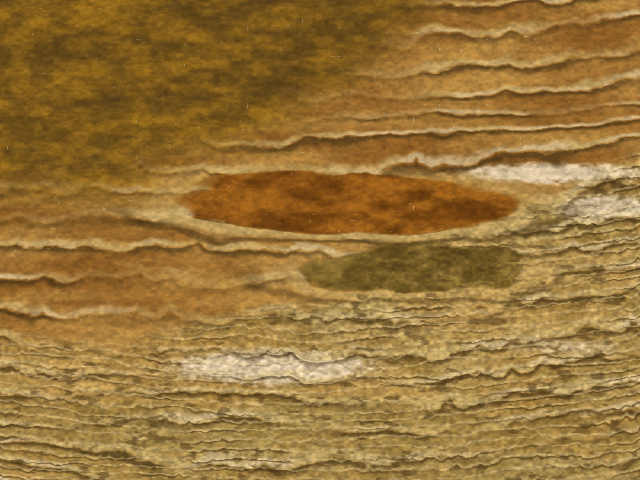
Write a WebGL 1 fragment shader that draws this texture.

```glsl
precision highp float;
// Mineral hot-spring terraces: a golden shallow flat at upper left, orange
// steps and two pools in the middle, and pale crumbling crust below.
// Contours of a warped height field give each step a lit lip and a shadow.
uniform vec2 u_resolution;

const vec3 UMBER = vec3(0.36, 0.26, 0.10);
const vec3 GOLD = vec3(0.60, 0.43, 0.11);
const vec3 RUST = vec3(0.50, 0.31, 0.11);
const vec3 OCHRE = vec3(0.70, 0.52, 0.25);
const vec3 OLIVE = vec3(0.55, 0.44, 0.21);
const vec3 TAN = vec3(0.78, 0.67, 0.42);
const vec3 CHALK = vec3(0.88, 0.81, 0.69);
const vec3 SHADE = vec3(0.29, 0.21, 0.09);

float hash(vec2 p) {
  vec3 q = fract(p.xyx * 0.1031);
  q += dot(q, q.yzx + 33.33);
  return fract((q.x + q.y) * q.z);
}

float noise(vec2 p) {
  vec2 cell = floor(p), f = fract(p);
  f = f * f * (3.0 - 2.0 * f);
  float low = mix(hash(cell), hash(cell + vec2(1.0, 0.0)), f.x);
  float high = mix(hash(cell + vec2(0.0, 1.0)), hash(cell + 1.0), f.x);
  return mix(low, high, f.y);
}

float fbm(vec2 p) {
  float sum = 0.0, gain = 0.5;
  for (int i = 0; i < 5; i++) {
    sum += gain * noise(p);
    p = p * 2.03 + vec2(17.3, 9.1);
    gain *= 0.5;
  }
  return sum / 0.97;
}

// Fractal noise stretched to fill 0 to 1
float mottle(vec2 p) {
  return smoothstep(0.25, 0.75, fbm(p));
}

// Height shift that makes wandering, scalloped lips for steps of a given size
float lipWarp(vec2 p, float size) {
  vec2 q = p / size;
  float bend = noise(q * vec2(0.14, 0.42)) - 0.5;
  float ripple = noise(q * vec2(0.7, 1.3) + 31.0) - 0.5;
  float scallop = abs(noise(q * vec2(0.9, 0.45) + 57.0) - 0.5);
  float crumble = fbm(q * vec2(2.0, 3.0)) - 0.5;
  return size * (1.1 * bend + 0.3 * ripple + 0.6 * scallop + 0.3 * crumble);
}

// x: lit lip, y: shadow under the lip above
vec2 terrace(float height, float size) {
  float f = fract(height / size);
  float lip = smoothstep(0.0, 0.07, f) * (1.0 - smoothstep(0.12, 0.34, f));
  float shadow = smoothstep(0.70, 0.92, f) * (1.0 - smoothstep(0.95, 1.0, f));
  return vec2(lip, shadow);
}

// Approximate signed distance to an ellipse
float ellipse(vec2 p, vec2 centre, vec2 radii) {
  return (length((p - centre) / radii) - 1.0) * radii.y;
}

float softSpot(vec2 p, vec2 centre, vec2 radii) {
  vec2 q = (p - centre) / radii;
  return exp(-dot(q, q));
}

// Lay a still pool with a raised, lit lower lip over the ground
vec3 addPool(vec3 ground, float d, vec3 water, float front, float lipTone) {
  float lip = smoothstep(0.0, 0.004, d) * (1.0 - smoothstep(0.010, 0.024, d));
  float shadow = smoothstep(0.018, 0.024, d) * (1.0 - smoothstep(0.026, 0.034, d));
  ground = mix(ground, SHADE, 0.65 * shadow * front * lipTone);
  ground = mix(ground, mix(OCHRE, TAN, lipTone), lip * (0.3 + 0.6 * front));
  return mix(water, ground, smoothstep(-0.004, 0.003, d));
}

void main() {
  vec2 p = gl_FragCoord.xy / u_resolution.y;
  float wobble = fbm(p * vec2(4.0, 13.0)) - 0.5;
  float curve = p.x * p.x;
  float crust = smoothstep(-0.03, 0.03, 0.30 + 0.22 * curve - p.y + 0.14 * wobble);
  float flat_ = smoothstep(-0.07, 0.08, p.y - 0.58 - 0.5 * curve + 0.16 * wobble);

  // Ground colours of the three zones
  float grain = fbm(p * vec2(75.0, 130.0));
  float streak = mottle(p * vec2(5.0, 24.0));
  vec3 golden = mix(UMBER, GOLD, 0.55 * mottle(p * vec2(24.0, 60.0)) + 0.4 * streak);
  vec3 stepped = mix(RUST, OCHRE, 0.25 + 0.75 * streak);
  vec3 pale = mix(OLIVE, TAN, 0.4 * mottle(p * vec2(7.0, 22.0) + 5.0)
                            + 0.6 * mottle(p * vec2(30.0, 60.0)));
  pale = mix(pale, OCHRE, 0.5 * mottle(p * vec2(3.0, 9.0) + 40.0) * step(0.0, p.x));
  pale = mix(pale, OLIVE, 0.35 * (1.0 - smoothstep(0.13, 0.20, p.y + 0.1 * wobble)));
  vec3 color = mix(mix(stepped, golden, flat_), pale, crust);

  // Chalky deposits
  float chalk = softSpot(p, vec2(0.56, 0.235), vec2(0.27, 0.045))
              + softSpot(p, vec2(1.26, 0.57), vec2(0.15, 0.028))
              + softSpot(p, vec2(1.16, 0.64), vec2(0.22, 0.026))
              + 0.5 * softSpot(p, vec2(1.15, 0.28), vec2(0.25, 0.03));
  chalk = smoothstep(0.35, 0.75, chalk * (0.6 + 0.8 * grain) + 0.4 * wobble);
  color = mix(color, CHALK, 0.85 * chalk);

  // Broad steps everywhere but the flat, fine steps in the crust
  float height = p.y - 0.09 * (p.x - 0.6) * (p.x - 0.6);
  vec2 broad = terrace(height + lipWarp(p, 0.058), 0.058);
  vec2 fine = terrace(height + lipWarp(p + 3.7, 0.021), 0.021);
  float broken = smoothstep(0.25, 0.6, noise(p * vec2(5.0, 22.0) + 11.0));
  float patchy = smoothstep(0.3, 0.7, noise(p * vec2(9.0, 24.0) + 71.0));
  float stepsOn = (1.0 - flat_) * (0.3 + 0.7 * broken);
  color = mix(color, SHADE, 0.7 * broad.y * stepsOn);
  color = mix(color, mix(TAN, CHALK, patchy * 0.6), 0.75 * broad.x * stepsOn);
  color = mix(color, SHADE, 0.6 * fine.y * crust * patchy * (1.0 - 0.5 * chalk));
  color = mix(color, mix(TAN, CHALK, 0.3), 0.5 * fine.x * crust);

  // Rust pool above, olive pool below it
  float edge = 0.05 * wobble + 0.012 * (noise(p * vec2(20.0, 25.0)) - 0.5);
  float silt = mottle(p * vec2(16.0, 42.0));
  float rustPool = ellipse(p, vec2(0.72, 0.578), vec2(0.38, 0.068)) + edge;
  float olivePool = ellipse(p, vec2(0.86, 0.452), vec2(0.24, 0.048)) + edge;
  vec3 rustWater = mix(vec3(0.42, 0.24, 0.06), vec3(0.62, 0.38, 0.11), silt);
  vec3 oliveWater = mix(vec3(0.40, 0.31, 0.12), vec3(0.56, 0.45, 0.21), silt);
  color = addPool(color, olivePool, oliveWater, smoothstep(0.47, 0.41, p.y), 0.6);
  color = addPool(color, rustPool, rustWater, smoothstep(0.60, 0.53, p.y), 0.8);

  // Fine grit, dark pits in the crust and wet glints on the flat
  float grit = noise(p * vec2(150.0, 190.0)) - 0.5;
  color *= 1.0 + 0.35 * (grain - 0.5) + (0.13 + 0.14 * crust) * grit;
  float pits = smoothstep(0.62, 0.75, fbm(p * vec2(28.0, 70.0) + 90.0));
  color = mix(color, SHADE, 0.5 * pits * crust * (1.0 - chalk));
  float glint = smoothstep(0.93, 0.99, noise(p * vec2(130.0, 170.0) + 200.0));
  color = mix(color, CHALK, 0.5 * glint * (1.0 - crust) * streak);
  gl_FragColor = vec4(clamp(color, 0.0, 1.0), 1.0);
}
```
